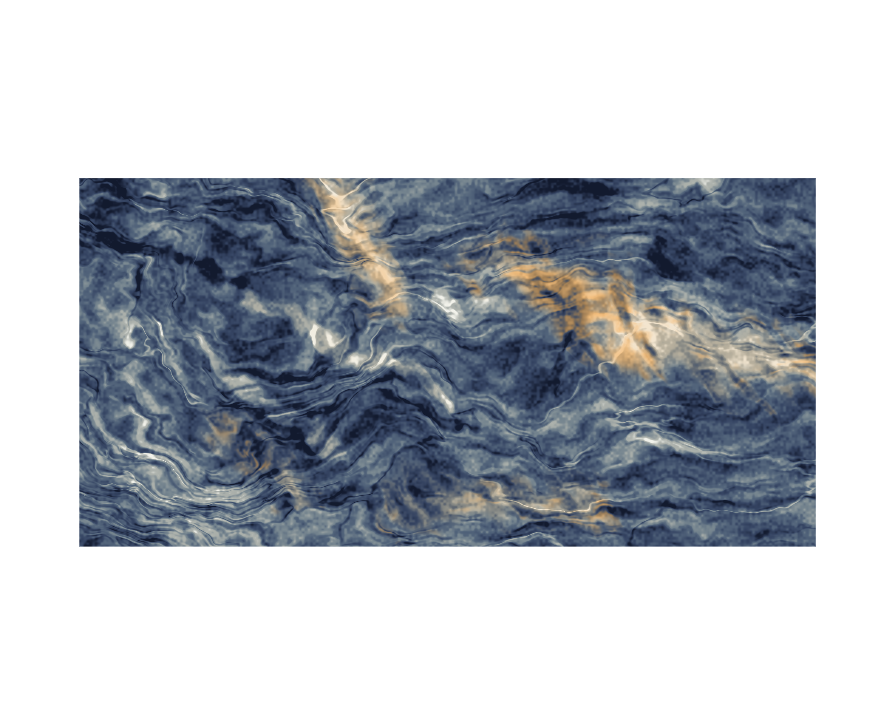
A WebGL 2 fragment shader for this texture:

```glsl
#version 300 es
precision highp float;

uniform vec2 u_resolution;
out vec4 fragColor;

// Slab placement, in fractions of the canvas
const vec2 SLAB_LOW = vec2(0.0885, 0.245);
const vec2 SLAB_HIGH = vec2(0.9105, 0.754);
const vec2 SLAB_SIZE = vec2(2.0, 1.0);

// Stone palette, dark to light
const vec3 INK = vec3(0.07, 0.10, 0.18);
const vec3 NAVY = vec3(0.21, 0.27, 0.39);
const vec3 SLATE = vec3(0.32, 0.39, 0.48);
const vec3 MIST = vec3(0.46, 0.52, 0.56);
const vec3 PALE = vec3(0.67, 0.69, 0.67);
const vec3 CHALK = vec3(0.95, 0.95, 0.92);
const vec3 OCHRE = vec3(0.80, 0.59, 0.34);

const float BASE_TONE = 0.365;
const float STREAK_CONTRAST = 0.42;
const float FINE_CONTRAST = 0.30;
const float GRAIN_CONTRAST = 0.17;
const float CLOUD_CONTRAST = 0.50;
const float BAND_WARP = 0.24;

// Mineral bands: start and end, then radius, lift and warmth
const int BANDS = 11;
const vec4 BAND_LINE[BANDS] = vec4[BANDS](
    vec4(0.67, 1.00, 0.88, 0.66), vec4(1.20, 0.73, 1.58, 0.55),
    vec4(1.50, 0.55, 2.05, 0.50), vec4(0.90, 0.13, 1.38, 0.08),
    vec4(0.44, 0.36, 0.60, 0.16), vec4(0.08, 0.52, 0.42, 0.08),
    vec4(0.50, 0.65, 1.00, 0.38), vec4(0.38, 0.58, 0.68, 0.27),
    vec4(0.88, 0.63, 1.25, 0.61), vec4(0.04, 0.88, 0.50, 0.70),
    vec4(1.55, 0.79, 2.05, 0.85));
const vec3 BAND_STYLE[BANDS] = vec3[BANDS](
    vec3(0.10, 0.32, 0.6), vec3(0.13, 0.25, 1.0), vec3(0.14, 0.28, 0.9),
    vec3(0.10, 0.16, 0.9), vec3(0.08, 0.17, 1.0), vec3(0.22, 0.16, 0.0),
    vec3(0.028, 0.32, 0.1), vec3(0.026, 0.34, 0.1), vec3(0.030, 0.26, 0.0),
    vec3(0.024, -0.28, 0.0), vec3(0.060, -0.16, 0.0));

float hash(vec2 cell) {
    uvec2 k = uvec2(ivec2(cell)) * uvec2(1597u, 3812u) + uvec2(71u, 913u);
    uint n = (k.x ^ (k.y * 2741u)) * 277803u;
    n = (n ^ (n >> 15)) * 739391u;
    n = (n ^ (n >> 13)) * 668265u;
    return float((n ^ (n >> 16)) & 65535u) / 65535.0;
}

float noise(vec2 p) {
    vec2 cell = floor(p), f = fract(p);
    f = f * f * (3.0 - 2.0 * f);
    return mix(mix(hash(cell), hash(cell + vec2(1, 0)), f.x),
               mix(hash(cell + vec2(0, 1)), hash(cell + vec2(1, 1)), f.x), f.y);
}

float fbm(vec2 p) {
    float sum = 0.0, gain = 0.5;
    for (int i = 0; i < 5; i++) {
        sum += gain * noise(p);
        p = mat2(1.6, 1.2, -1.2, 1.6) * p + 17.3;
        gain *= 0.5;
    }
    return sum;
}

float segmentDistance(vec2 p, vec2 a, vec2 b) {
    vec2 d = b - a;
    return length(p - a - d * clamp(dot(p - a, d) / dot(d, d), 0.0, 1.0));
}

vec3 stoneRamp(float tone) {
    vec3 c = mix(INK, NAVY, smoothstep(0.04, 0.28, tone));
    c = mix(c, SLATE, smoothstep(0.24, 0.42, tone));
    c = mix(c, MIST, smoothstep(0.40, 0.54, tone));
    c = mix(c, PALE, smoothstep(0.52, 0.72, tone));
    return mix(c, CHALK, smoothstep(0.72, 0.96, tone));
}

vec3 stone(vec2 p) {
    // Folded layers: falling on the left, levelling out on the right
    vec2 bend = vec2(fbm(p * 2.6 + 3.0), fbm(p * 2.6 + 41.0)) - 0.48;
    vec2 q = p + BAND_WARP * bend;
    float folds = mix(0.55, 0.30, smoothstep(0.3, 1.4, p.x));
    float layer = q.y + 0.48 * q.x - 0.15 * q.x * q.x + folds * fbm(q * vec2(2.2, 3.6) + 9.0);
    float along = q.x - 0.4 * q.y;
    float streak = noise(vec2(along * 7.0, layer * 38.0));
    float fine = noise(vec2(along * 22.0 + 5.0, layer * 95.0));
    float plume = noise(vec2(dot(q, vec2(6.0, -9.0)), dot(q, vec2(40.0, 26.0))));

    float tone = BASE_TONE + CLOUD_CONTRAST * (fbm(q * 3.5 + 60.0) - 0.48)
        + STREAK_CONTRAST * (streak - 0.5) + FINE_CONTRAST * (fine - 0.5)
        + GRAIN_CONTRAST * (noise(p * 130.0) - 0.5);

    // Thin pale and dark seams along the folds
    float seam = abs(fbm(vec2(along * 2.5, layer * 7.0) + 23.0) - 0.48);
    float patches = smoothstep(0.42, 0.65, fbm(p * 4.0 + 80.0));
    tone += 0.28 * patches * (1.0 - smoothstep(0.0, 0.022, seam));
    float crack = abs(fbm(vec2(along * 3.0, layer * 6.0) + 51.0) - 0.5);
    tone -= 0.20 * (1.0 - patches) * (1.0 - smoothstep(0.0, 0.025, crack));

    // Mineral bands with ragged, feathered rims
    float warmth = 0.0;
    for (int i = 0; i < BANDS; i++) {
        vec3 style = BAND_STYLE[i];
        float d = segmentDistance(q, BAND_LINE[i].xy, BAND_LINE[i].zw);
        d += style.x * (0.9 * (plume - 0.5) + 0.6 * (streak - 0.5));
        float mask = 1.0 - smoothstep(0.25 * style.x, style.x, d);
        float feather = mix(streak, plume, style.z);
        tone += style.y * mask * (0.35 + 1.3 * feather);
        warmth = max(warmth, mask * style.z);
    }
    tone += 0.35 * warmth * (plume - 0.5);

    float rust = smoothstep(0.40, 0.66, fbm(q * 11.0 + 33.0) + 0.25 * (fine - 0.5));
    vec3 color = stoneRamp(tone);
    vec3 stained = OCHRE * clamp(0.35 + 1.05 * tone, 0.3, 1.2);
    return mix(color, stained, warmth * (0.22 + 0.6 * rust) * smoothstep(0.2, 0.5, tone));
}

void main() {
    vec2 uv = gl_FragCoord.xy / u_resolution;
    vec2 p = (uv - SLAB_LOW) / (SLAB_HIGH - SLAB_LOW) * SLAB_SIZE;

    // White surround keeps opposite canvas edges identical
    vec2 inset = min(uv - SLAB_LOW, SLAB_HIGH - uv) * u_resolution;
    float slab = clamp(min(inset.x, inset.y) + 0.5, 0.0, 1.0);
    fragColor = vec4(mix(vec3(1.0), stone(p + 4.0 - 4.0), slab), 1.0);
}
```
